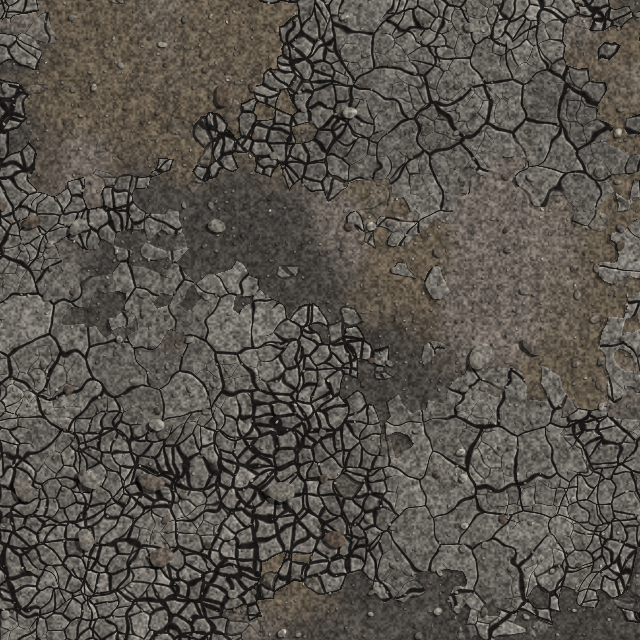
Give the GLSL for this texture, as a WebGL 1 fragment shader.

```glsl
precision highp float;
// Dry cracked mud crust with patches of loose soil, sand and scattered pebbles.
uniform vec2 u_resolution;

float hash(vec2 p) {
  vec3 q = fract(p.xyx * 0.1031);
  q += dot(q, q.yzx + 33.33);
  return fract((q.x + q.y) * q.z);
}

vec2 hash2(vec2 p) { return vec2(hash(p), hash(p + 57.0)); }

float noise(vec2 p) {
  vec2 cell = floor(p), f = fract(p);
  f = f * f * (3.0 - 2.0 * f);
  float low = mix(hash(cell), hash(cell + vec2(1.0, 0.0)), f.x);
  float high = mix(hash(cell + vec2(0.0, 1.0)), hash(cell + 1.0), f.x);
  return mix(low, high, f.y);
}

float fbm(vec2 p) {
  float sum = 0.0, amplitude = 0.57;
  for (int i = 0; i < 3; i++) {
    sum += amplitude * noise(p);
    p = p * 2.1 + 17.0;
    amplitude *= 0.5;
  }
  return sum;
}

vec2 wobble(vec2 p) { return vec2(noise(p), noise(p + 43.0)) - 0.5; }

// Distance to the cell border (x) and the cell centre (yz).
vec3 voronoi(vec2 p) {
  vec2 base = floor(p), c1 = p, c2 = p;
  float d1 = 9.0, d2 = 9.0;
  for (int j = -1; j <= 1; j++) {
    for (int i = -1; i <= 1; i++) {
      vec2 cell = base + vec2(float(i), float(j));
      vec2 c = cell + 0.08 + 0.84 * hash2(cell);
      float d = dot(c - p, c - p);
      if (d < d1) { d2 = d1; c2 = c1; d1 = d; c1 = c; }
      else if (d < d2) { d2 = d; c2 = c; }
    }
  }
  return vec3((d2 - d1) / (2.0 * length(c2 - c1)), c1);
}

// Height, crust cover, crack depth and plate tone.
vec4 ground(vec2 p) {
  const float majorScale = 15.0, minorScale = 37.0;
  vec2 q = p + 0.032 * wobble(p * 13.0) + 0.012 * wobble(p * 50.0);
  vec3 major = voronoi(q * majorScale);
  vec3 minor = voronoi(q * minorScale + 7.0);
  float majorTone = hash(floor(major.yz) + 5.0);
  float minorTone = hash(floor(minor.yz) + 9.0);
  float crumbled = smoothstep(0.42, 0.6, fbm(p * 4.0 + 3.0));
  float minorEdge = minor.x / minorScale + mix(0.0028, -0.0002, crumbled);
  float edge = min(major.x / majorScale, minorEdge);
  float gap = 0.0042 * noise(p * 12.0 + 5.0) - 0.0004;
  float crack = 1.0 - smoothstep(gap * 0.5, gap + 0.0018, edge);
  float region = fbm((minor.yz - 7.0) / minorScale * 3.6 + 11.0);
  float cover = smoothstep(0.4, 0.45, region + 0.2 * (minorTone - 0.5));
  float tone = mix(majorTone, minorTone, 0.25 + 0.5 * crumbled);
  float plate = (0.75 + 0.35 * tone) * (1.0 - crack);
  float height = mix(0.45, plate, cover) + 0.5 * (fbm(p * 75.0) - 0.5);
  return vec4(height, cover, crack * cover, tone);
}

// Scatters one size of lit stones, each with its own shadow.
vec3 addPebbles(vec3 color, vec2 p, float scale, float density, vec2 light) {
  vec2 cell = floor(p * scale);
  vec2 key = cell + floor(scale * 3.0);
  vec2 local = fract(p * scale) - 0.5 - 0.4 * (hash2(key + 31.0) - 0.5);
  float radius = mix(0.09, 0.22, hash(key + 71.0));
  float angle = 6.2832 * hash(key + 91.0);
  mat2 turn = mat2(cos(angle), -sin(angle), sin(angle), cos(angle));
  vec2 stretch = vec2(1.0, 1.1 + 0.6 * hash(key + 13.0));
  float ragged = 0.85 + 0.3 * noise(local * 9.0 + key * 3.0);
  float body = length(turn * local * stretch) * ragged - radius;
  vec2 shifted = local + light * radius * 0.4;
  float shade = length(turn * shifted * stretch) * ragged - radius;
  float present = step(hash(key), density);
  float blur = 0.0012 * scale;
  float tone = hash(key + 23.0);
  vec3 stone = mix(vec3(0.36, 0.31, 0.27), vec3(0.45, 0.43, 0.40), smoothstep(0.1, 0.4, tone));
  stone = mix(stone, vec3(0.59, 0.57, 0.53), smoothstep(0.75, 0.95, tone));
  stone *= 0.95 + 0.22 * dot(local, light) / radius;
  color *= 1.0 - 0.6 * present * (1.0 - smoothstep(-blur, blur * 2.0, shade));
  return mix(color, stone, present * (1.0 - smoothstep(-blur, blur, body)));
}

void main() {
  vec2 p = gl_FragCoord.xy / min(u_resolution.x, u_resolution.y);
  vec2 light = normalize(vec2(0.8, 0.6));
  // Relief towards the light
  vec4 here = ground(p);
  float ahead = ground(p + light * 0.003).x;
  float beyond = ground(p + light * 0.007).x;
  float shadow = smoothstep(0.15, 0.75, max(ahead, beyond - 0.12) - here.x);
  // Loose soil, sand and crust
  vec3 sand = mix(vec3(0.43, 0.40, 0.37), vec3(0.38, 0.34, 0.285), smoothstep(0.4, 0.65, noise(p * 8.0)));
  vec3 soil = mix(vec3(0.27, 0.255, 0.24), sand, smoothstep(0.4, 0.58, fbm(p * 3.2 + 20.0)));
  vec3 crust = mix(vec3(0.355, 0.34, 0.32), vec3(0.46, 0.445, 0.42), here.w);
  crust *= 0.8 + 0.4 * fbm(p * 5.0 + 31.0);
  vec3 color = mix(soil, crust, here.y);
  color *= 1.0 + 0.35 * clamp(here.x - ahead, -0.6, 0.6);
  color = mix(color, vec3(0.075, 0.07, 0.067), max(here.z * 0.92, shadow * 0.7));
  // Stones from grit to pebbles
  color = addPebbles(color, p, 75.0, 0.28, light);
  color = addPebbles(color, p + 0.37, 28.0, 0.17, light);
  color = addPebbles(color, p + 0.61, 10.0, 0.15, light);
  // Fine grain
  float grain = 0.55 * (noise(p * 310.0) - 0.5) + 0.4 * (noise(p * 150.0 + 9.0) - 0.5);
  gl_FragColor = vec4(color * (1.0 + grain), 1.0);
}
```
